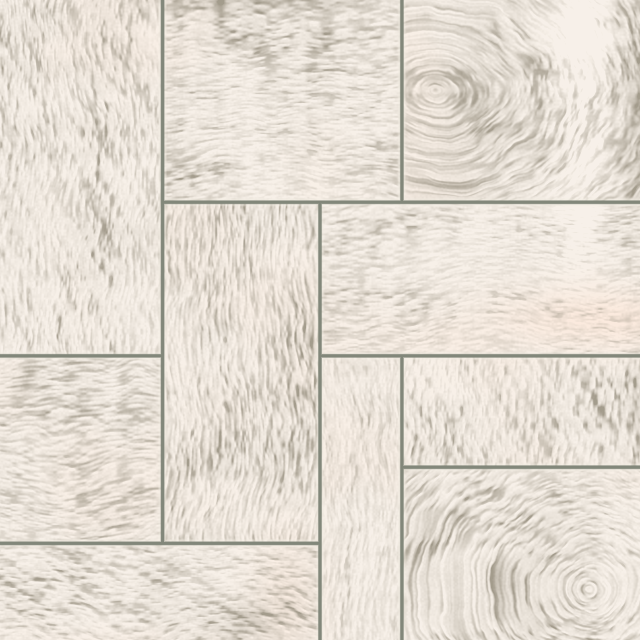
Reproduce this texture procedurally as a three.js fragment shader.

```glsl
varying vec2 vUv;

float hash(vec2 p) {
  return fract(sin(dot(p, vec2(127.1, 311.7))) * 43758.5453);
}

float noise(vec2 p) {
  vec2 i = floor(p), f = fract(p);
  f = f * f * (3.0 - 2.0 * f);
  return mix(mix(hash(i), hash(i + vec2(1, 0)), f.x),
             mix(hash(i + vec2(0, 1)), hash(i + vec2(1, 1)), f.x), f.y);
}

float fbm(vec2 p) {
  float sum = 0.0, gain = 0.53;
  for (int i = 0; i < 4; i++) {
    sum += gain * noise(p);
    p = p * 2.03 + 17.3;
    gain *= 0.5;
  }
  return sum;
}

float blob(vec2 uv, vec2 center, vec2 size) {
  vec2 d = (uv - center) / size;
  return exp(-dot(d, d));
}

// Keeps the nearest joint and the traits (upright, wear, bow, seed) of the plank under uv
void plank(vec2 uv, vec4 box, vec3 traits, inout vec4 chosen, inout float joint) {
  vec2 d = abs(uv - 0.5 * (box.xy + box.zw)) - 0.5 * (box.zw - box.xy);
  float edge = max(d.x, d.y);
  joint = min(joint, abs(edge));
  if (edge <= 0.0) chosen = vec4(traits, 40.0 * hash(box.xy + box.zw));
}

// Fine fibres: x runs along the grain, y across it
float fibres(vec2 p) {
  return 0.6 * noise(p * vec2(48.0, 165.0)) + 0.4 * noise(p * vec2(110.0, 290.0) + 9.0);
}

vec3 wood(vec2 uv, vec4 traits) {
  float upright = traits.x, wear = traits.y, bow = traits.z, seed = traits.w;
  vec2 p = mix(uv, uv.yx, upright) + seed;

  // Wavy grain, curling into arches on bowed planks
  vec2 g = p;
  g.y += 0.035 * noise(p * vec2(6.0, 5.0)) + 0.009 * noise(p * vec2(24.0, 20.0));
  vec2 heart = mix(vec2(0.92, 0.08), vec2(0.68, 0.86), upright);
  float rings = length((uv - heart) * vec2(0.8, 1.0)) + 0.025 * fbm(uv * 14.0);
  g.y = mix(g.y, rings + seed, bow);

  float grain = fibres(g);
  float relief = grain - fibres(g + vec2(0.0, 0.0022));
  float streak = noise(g * vec2(5.0, 36.0));

  // Saw bands cross the grain
  float wobble = 0.006 * noise(p * 30.0);
  float saw = 0.6 * noise(vec2((p.x + wobble) * 58.0, p.y * 7.0))
            + 0.4 * noise(vec2(p.x * 19.0, p.y * 4.0 + 5.0));

  // Worn paint and local stains
  float worn = smoothstep(0.25, 0.75, fbm(p * vec2(7.0, 9.0)));
  float stain = 0.6 * blob(uv, vec2(0.42, 1.0), vec2(0.20, 0.018))
              + 0.7 * blob(uv, vec2(0.39, 0.025), vec2(0.045, 0.035))
              + 0.6 * blob(uv, vec2(1.0, 0.85), vec2(0.03, 0.18))
              + 0.5 * blob(uv, vec2(1.0, 0.36), vec2(0.02, 0.09))
              + 0.4 * blob(uv, vec2(0.76, 0.87), vec2(0.07, 0.12))
              - 0.6 * blob(uv, vec2(0.91, 0.86), vec2(0.04, 0.25));

  float tone = wear * (0.25 + 0.75 * worn) * (0.1 + 0.75 * smoothstep(0.3, 0.8, grain))
             * (0.35 + 0.6 * saw + 0.5 * streak);
  tone += stain * (0.2 + 0.6 * grain) + 0.14 * (saw - 0.5) * wear;
  tone += 0.38 * relief + 0.10 * (noise(uv * 330.0) - 0.5) + 0.04;
  tone += 0.22 * smoothstep(0.62, 0.82, grain) * smoothstep(0.4, 0.7, streak);
  tone = clamp(tone, 0.0, 1.0);

  // Cream paint, rosy in places, over grey taupe
  float rosy = 0.9 * blob(uv, vec2(0.95, 0.50), vec2(0.20, 0.05))
             + 0.5 * blob(uv, vec2(0.45, 0.06), vec2(0.06, 0.12))
             + 0.25 * smoothstep(0.5, 0.8, fbm(p * 4.0 + 3.0));
  vec3 cream = mix(vec3(0.970, 0.943, 0.912), vec3(0.985, 0.915, 0.865), min(rosy, 1.0));
  return mix(cream, vec3(0.64, 0.61, 0.55), tone);
}

void main() {
  vec4 traits = vec4(0.0);
  float joint = 1.0;

  // Boxes as left, bottom, right, top; outer planks run past the canvas
  plank(vUv, vec4(-0.1, 0.444, 0.254, 1.1), vec3(1.0, 0.90, 0.0), traits, joint);
  plank(vUv, vec4(0.254, 0.684, 0.628, 1.1), vec3(0.0, 0.85, 0.0), traits, joint);
  plank(vUv, vec4(0.628, 0.684, 1.1, 1.1), vec3(1.0, 0.90, 1.0), traits, joint);
  plank(vUv, vec4(0.254, 0.151, 0.500, 0.684), vec3(1.0, 1.05, 0.0), traits, joint);
  plank(vUv, vec4(0.500, 0.444, 1.1, 0.684), vec3(0.0, 0.50, 0.0), traits, joint);
  plank(vUv, vec4(-0.1, 0.151, 0.254, 0.444), vec3(0.0, 0.70, 0.0), traits, joint);
  plank(vUv, vec4(-0.1, -0.1, 0.500, 0.151), vec3(0.0, 0.80, 0.0), traits, joint);
  plank(vUv, vec4(0.500, -0.1, 0.628, 0.444), vec3(1.0, 0.50, 0.0), traits, joint);
  plank(vUv, vec4(0.628, 0.270, 1.1, 0.444), vec3(1.0, 0.95, 0.0), traits, joint);
  plank(vUv, vec4(0.628, -0.1, 1.1, 0.270), vec3(0.0, 0.95, 1.0), traits, joint);

  vec3 color = wood(vUv, traits);

  // Pale bevel beside a soft grey-green joint
  color = mix(color, vec3(0.95, 0.93, 0.89), 0.5 * (1.0 - smoothstep(0.004, 0.008, joint)));
  color = mix(vec3(0.51, 0.53, 0.48), color, smoothstep(0.0014, 0.0042, joint));
  gl_FragColor = vec4(color, 1.0);
}
```
